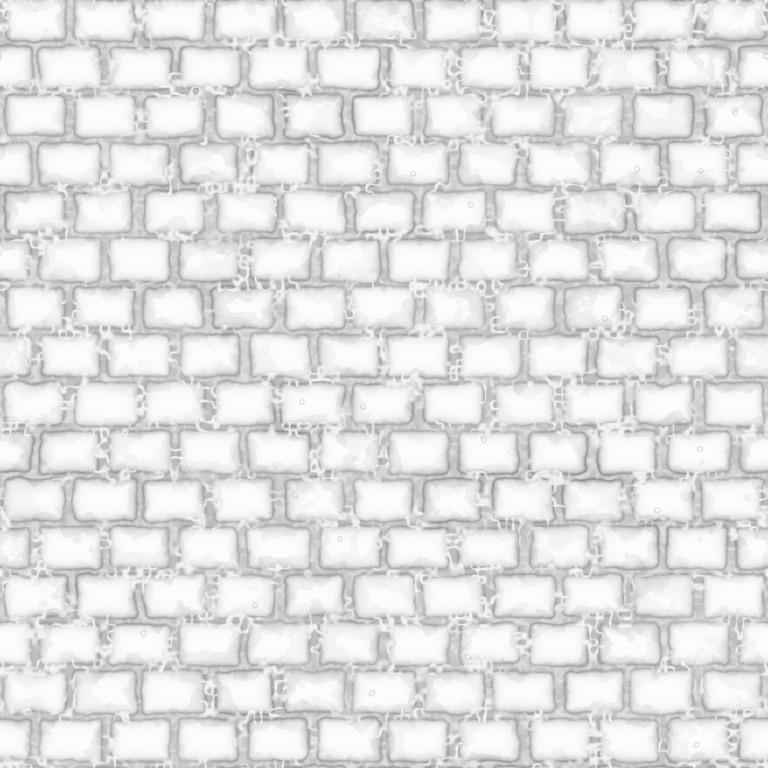
This texture map is drawn by a Shadertoy shader. Its source:

```glsl
// Pale cavity map of a running-bond brick wall, 11 bricks across and 16 rows down.
// Warped rounded boxes give the bricks; their distance drives edge shading, chips
// and crumbly mortar. All noise wraps on the unit square, so the result tiles.

float hash(vec2 p) {
    return fract(sin(dot(p, vec2(127.1, 311.7))) * 43758.5453);
}

// Value noise with n whole cells across the tile
float noise(vec2 uv, float n) {
    vec2 cell = floor(uv * n), f = fract(uv * n);
    f = f * f * (3.0 - 2.0 * f);
    vec2 a = mod(cell, n) + 0.37 * n, b = mod(cell + 1.0, n) + 0.37 * n;
    return mix(mix(hash(a), hash(vec2(b.x, a.y)), f.x),
               mix(hash(vec2(a.x, b.y)), hash(b), f.x), f.y);
}

float fbm(vec2 uv, float n) {
    float sum = 0.0, amp = 0.533;
    for (int i = 0; i < 4; i++) {
        sum += amp * noise(uv, n);
        n *= 2.0;
        amp *= 0.5;
    }
    return sum;
}

float roundedBox(vec2 p, vec2 halfSize, float r) {
    vec2 q = abs(p) - halfSize + r;
    return length(max(q, 0.0)) + min(max(q.x, q.y), 0.0) - r;
}

// Nearest brick: signed distance in row heights; also its id and local position
float nearestBrick(vec2 uv, out vec2 id, out vec2 local) {
    vec2 warp = vec2(fbm(uv, 40.0), fbm(uv, 44.0)) - 0.5;
    float y = uv.y * 16.0 - 0.083, best = 9.0;
    for (int j = -1; j <= 1; j++) {
        float row = floor(y) + float(j);
        float x = uv.x * 11.0 - 0.5 * (1.0 - mod(row, 2.0));
        for (int i = -1; i <= 1; i++) {
            float col = floor(x) + float(i);
            vec2 brick = mod(vec2(col, row), vec2(11.0, 16.0));
            vec2 jitter = vec2(hash(brick + 3.1), hash(brick + 7.7)) - 0.5;
            vec2 growth = vec2(hash(brick + 13.3), hash(brick + 19.9)) - 0.5;
            vec2 p = vec2((x - col - 0.5) * 16.0 / 11.0, y - row - 0.5);
            p += 0.13 * warp - jitter * vec2(0.06, 0.02);
            float d = roundedBox(p, vec2(0.635, 0.445) + growth * vec2(0.06, 0.03), 0.13);
            if (d < best) {
                best = d;
                id = brick;
                local = p;
            }
        }
    }
    return best;
}

void mainImage(out vec4 fragColor, in vec2 fragCoord) {
    vec2 uv = fragCoord / iResolution.xy;
    float aa = 16.0 / iResolution.y;
    vec2 id, local;
    float d = nearestBrick(uv, id, local);
    float grain = fbm(uv, 96.0);

    // Brick face: white centre, soft darkening toward the edge
    float shade = mix(0.15, 0.33, noise(uv, 13.0));
    float face = 0.99 - shade * exp(min(d, 0.0) / 0.075);

    // Chipped edges in two layers of shallow facets
    float wear = 0.12 * (hash(id + 5.3) - 0.5);
    float deepChip = smoothstep(-aa, aa, d + 1.1 * (fbm(uv, 34.0) - 0.46 + wear));
    float paleChip = smoothstep(-aa, aa, d + 1.5 * (fbm(uv, 26.0) - 0.45 + wear));
    face -= (0.045 * deepChip + 0.025 * paleChip) * (0.4 + 1.2 * grain);

    // A small round pit on a few bricks
    vec2 pit = (vec2(hash(id + 23.0), hash(id + 29.0)) - 0.5) * vec2(0.9, 0.55);
    float ring = abs(length(local - pit) - 0.05) - 0.012;
    face -= 0.13 * step(0.9, hash(id + 31.0)) * (1.0 - smoothstep(-aa, aa, ring));

    // Mortar: smooth grey bed with clumps of light, curled crumbs
    float clump = smoothstep(0.38, 0.68, noise(uv, 37.0));
    float curl = 1.0 - abs(2.0 * noise(uv, 110.0) - 1.0);
    float crumb = smoothstep(0.45, 0.95, 0.75 * curl + 0.35 * noise(uv, 190.0));
    float bed = 0.81 + 0.16 * (grain - 0.5);
    float mortar = mix(bed, mix(0.74, 0.97, crumb), 0.3 + 0.6 * clump);

    // Crumbs spill over the brick edge; a dark crevice follows the joint
    float spill = 0.11 * clump * crumb;
    float tone = mix(face, mortar, smoothstep(-0.02 - 0.5 * aa, 0.02 + 0.5 * aa, d + spill));
    float crevice = exp(-d * d / 0.0012) * (1.0 - 0.8 * clump * crumb);
    tone -= crevice * mix(0.03, 0.12, noise(uv, 21.0));

    fragColor = vec4(vec3(clamp(tone, 0.0, 1.0)), 1.0);
}
```
